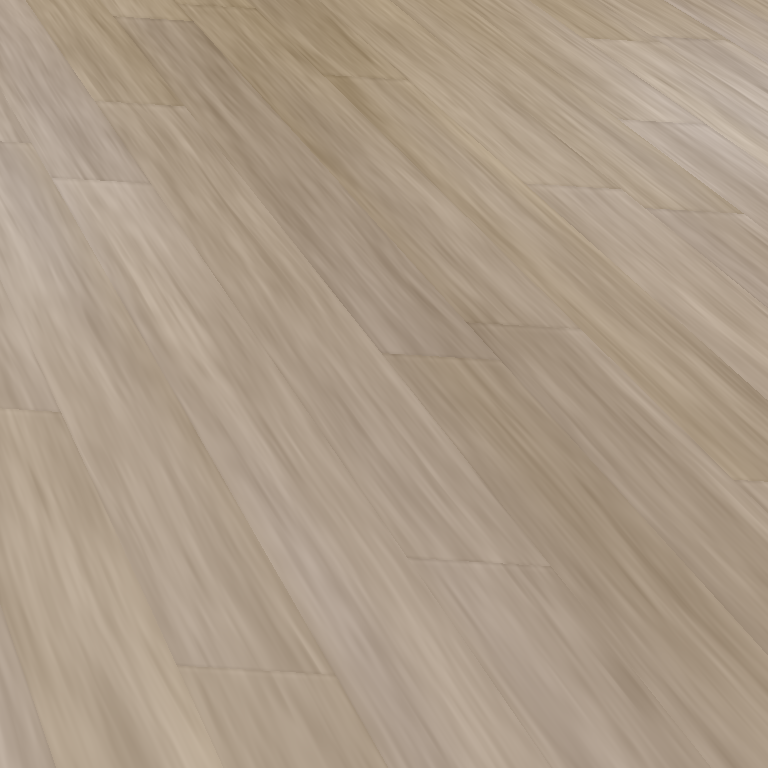
Give the GLSL for this texture, as a Shadertoy shader.

```glsl
// Pale oak plank floor in perspective, with staggered joints, streaky grain and soft sheen.

float hash(vec2 p) {
    return fract(sin(dot(p, vec2(127.1, 311.7))) * 43758.5453);
}

float noise(vec2 p) {
    vec2 i = floor(p), f = fract(p);
    f = f * f * (3.0 - 2.0 * f);
    return mix(mix(hash(i), hash(i + vec2(1, 0)), f.x),
               mix(hash(i + vec2(0, 1)), hash(i + vec2(1, 1)), f.x), f.y);
}

// Soft round spot, 1 at its centre
float glow(vec2 p, vec2 centre, vec2 radius) {
    vec2 d = (p - centre) / radius;
    return exp(-dot(d, d));
}

// Streaks along the board, centred on zero
float grain(vec2 floorPos, vec2 seed) {
    vec2 q = floorPos + seed;
    q.x += 0.010 * (noise(q * vec2(16.0, 14.0)) - 0.5);
    float broad = noise(q * vec2(32.0, 6.0)) - 0.5;
    float medium = noise(q * vec2(85.0, 14.0)) - 0.5;
    float fine = noise(q * vec2(190.0, 26.0)) - 0.5;
    float fleck = noise(q * vec2(290.0, 75.0)) - 0.5;
    float pores = smoothstep(0.68, 0.95, noise(q * vec2(130.0, 20.0) + 31.0));
    return 0.060 * broad + 0.056 * medium + 0.052 * fine + 0.032 * fleck - 0.034 * pores + 0.004;
}

void mainImage(out vec4 fragColor, in vec2 fragCoord) {
    vec2 p = fragCoord / iResolution.xy;
    p.y = 1.0 - p.y;

    // Project onto the floor: x across the planks, y along them
    vec2 ray = p - vec2(-0.566, -0.875);
    float nearness = ray.y - 0.06 * ray.x;
    vec2 floorPos = vec2(ray.x, 1.0) / nearness;

    // Split into planks, then into boards staggered from plank to plank
    float across = (floorPos.x - 0.47) / 0.122;
    float plank = floor(across);
    float along = floorPos.y / 0.385 - 0.78 - 0.36 * cos(1.07 * (plank - 3.7));
    vec2 board = vec2(plank, floor(along));
    vec2 cell = vec2(across - plank, fract(along));

    // Wood colour: board tone, grain and a warm or grey cast
    vec2 seed = vec2(hash(board), hash(board + 19.3)) * 5.0;
    float tone = 0.040 * (hash(board + 4.7) - 0.5) + grain(floorPos, seed);
    tone -= 0.044 * glow(floorPos, vec2(0.92, 0.85), vec2(0.15, 0.4));
    tone -= 0.035 * glow(p, vec2(0.38, 0.05), vec2(0.20, 0.13));
    tone += 0.035 * glow(floorPos, vec2(0.53, 0.72), vec2(0.030, 0.12));
    tone += 0.030 * glow(floorPos, vec2(0.985, 0.74), vec2(0.022, 0.12));
    float warmth = hash(board + 8.1) + noise((floorPos + seed) * vec2(18.0, 5.0)) - 1.0;
    warmth += 0.8 * glow(p, vec2(0.40, 0.0), vec2(0.38, 0.2));
    vec3 color = vec3(0.676, 0.609, 0.532) + tone * vec3(1.0, 1.03, 1.08);
    color += warmth * vec3(0.003, -0.001, -0.022);

    // Faint seams between planks and soft joints with a pale lip
    float seamDist = min(cell.x, 1.0 - cell.x) * 0.122 * nearness;
    float jointDist = (cell.y - step(0.5, cell.y)) * 0.385 * nearness * nearness;
    float seam = 1.0 - smoothstep(0.0, 0.0045, seamDist);
    float joint = 1.0 - smoothstep(0.0, 0.0045, abs(jointDist));
    float lip = 1.0 - smoothstep(0.0, 0.005, abs(jointDist + 0.005));
    color -= 0.030 * seam * noise(floorPos * vec2(9.0, 14.0));
    color += 0.010 * lip - 0.036 * joint * (0.4 + 0.6 * noise(floorPos * 40.0));

    // Window light glancing off the finish
    float sheen = glow(p, vec2(1.02, 0.15), vec2(0.30, 0.13))
                + 0.80 * glow(p, vec2(0.0, 0.27), vec2(0.18, 0.19))
                + 0.25 * glow(p, vec2(0.12, 0.95), vec2(0.4, 0.4));
    color += sheen * vec3(0.062, 0.076, 0.098);

    fragColor = vec4(color, 1.0);
}
```
